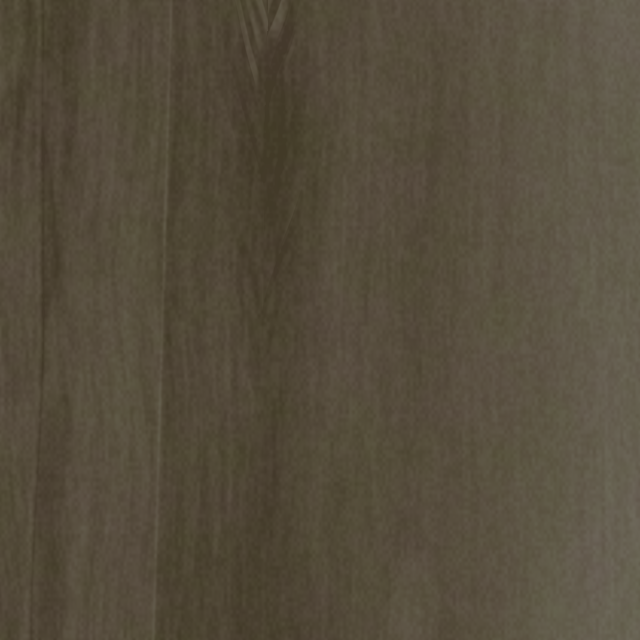
This texture is drawn by a three.js fragment shader. Its source:

```glsl
// Dim grey-brown wood boards with upright grain, lit from the right.
// A tone value is summed from board shading, stretched noise, V-shaped
// figure, curved rings and speckle, then mapped onto a brown ramp.

#define DARK_WOOD vec3(0.262, 0.226, 0.162)
#define MID_WOOD vec3(0.345, 0.310, 0.245)
#define PALE_WOOD vec3(0.415, 0.395, 0.335)
#define GRAIN 0.30
#define SPECKLE 0.20
#define FIGURE 0.30
#define RINGS 0.20
#define MOTTLE 0.022
#define HEART_X 0.415

varying vec2 vUv;

float hash(vec2 p) {
  vec3 q = fract(vec3(p.xyx) * 0.1031);
  q += dot(q, q.yzx + 33.33);
  return fract((q.x + q.y) * q.z);
}

// Smooth value noise in 0..1
float noise(vec2 p) {
  vec2 i = floor(p);
  vec2 f = fract(p);
  f = f * f * (3.0 - 2.0 * f);
  float low = mix(hash(i), hash(i + vec2(1.0, 0.0)), f.x);
  float high = mix(hash(i + vec2(0.0, 1.0)), hash(i + vec2(1.0, 1.0)), f.x);
  return mix(low, high, f.y);
}

float signedNoise(vec2 p) {
  return noise(p) - 0.5;
}

// Soft bump of height 1 around zero
float bump(float d, float width) {
  return exp(-d * d / (width * width));
}

// Long fibres at three widths
float fibres(vec2 p) {
  return 0.30 * signedNoise(p * vec2(34.0, 1.6))
       + 0.38 * signedNoise(p * vec2(85.0, 5.0) + 17.0)
       + 0.45 * signedNoise(p * vec2(170.0, 17.0) + 41.0);
}

// Broken pale and dark strokes that meet in a V on the heart line
float heartFigure(vec2 p) {
  float axis = HEART_X + 0.02 * signedNoise(vec2(p.y * 4.0, 3.0));
  float side = abs(p.x - axis);
  float v = p.y - 3.2 * side + 0.05 * signedNoise(p * vec2(25.0, 9.0));
  float stroke = noise(vec2(v * 30.0, 7.0 + step(axis, p.x) * 9.0));
  float broken = smoothstep(0.42, 0.75, noise(p * vec2(28.0, 10.0) + 5.0));
  float reach = bump(side - 0.018, 0.038) * smoothstep(0.2, 0.4, p.y);
  float pale = smoothstep(0.60, 0.85, stroke) * broken;
  float shade = smoothstep(0.40, 0.10, stroke);
  return (1.5 * pale - 0.4 * shade) * reach;
}

// Oval growth lines fading out away from a centre
float ovalRings(vec2 p, vec2 centre, vec2 radius, float count) {
  vec2 q = (p - centre) / radius;
  float r = length(q) + 0.22 * signedNoise(p * vec2(30.0, 12.0));
  float line = noise(vec2(r * count, 2.0)) - 0.5;
  return 1.6 * line * smoothstep(1.25, 0.7, r);
}

// Broad light and dark of the boards from left to right
float boardTone(vec2 p, float seamA, float seamB) {
  float tone = 0.31 + 0.10 * smoothstep(0.35, 0.62, p.x);
  tone += 0.46 * smoothstep(0.56, 1.0, p.x);
  float second = smoothstep(seamA - 0.002, seamA + 0.002, p.x);
  float third = smoothstep(seamB - 0.002, seamB + 0.003, p.x);
  tone += 0.11 * second * (1.0 - third);
  tone -= 0.24 * second * (1.0 - smoothstep(seamA + 0.03, seamA + 0.07, p.x));
  tone -= 0.13 * bump(p.x - HEART_X, 0.05);
  tone -= 0.10 * (1.0 - second) * smoothstep(0.55, 0.9, p.y);
  return tone;
}

void main() {
  vec2 p = vUv;
  float seamA = 0.048 + 0.019 * smoothstep(0.0, 0.5, p.y);
  float seamB = 0.240 + 0.028 * p.y;

  // Boards and their joints
  float tone = boardTone(p, seamA, seamB);
  tone -= 0.20 * bump(p.x - seamA, 0.003);
  tone += 0.10 * bump(p.x - seamA + 0.007, 0.004);
  tone += 0.24 * bump(p.x - seamB, 0.003);
  tone -= 0.08 * bump(p.x - seamB - 0.012, 0.008);

  // Grain, gently bent and softer toward the light
  float bend = 0.03 * signedNoise(p * vec2(5.0, 3.5)) * (1.0 - 0.6 * p.x);
  vec2 bent = vec2(p.x + bend, p.y);
  tone += GRAIN * fibres(bent) * mix(1.45, 0.75, smoothstep(0.1, 0.9, p.x));
  tone += 0.20 * signedNoise(p * vec2(7.0, 2.5) + 11.0);

  // Heart, corner knot and low arch
  tone += FIGURE * heartFigure(p);
  float knot = ovalRings(p, vec2(-0.01, 0.97), vec2(0.075, 0.20), 8.0);
  float whorl = ovalRings(p, vec2(0.02, 0.62), vec2(0.11, 0.34), 11.0);
  tone += RINGS * mix(knot + 0.5 * whorl, whorl, step(seamA, p.x));
  tone += RINGS * ovalRings(p, vec2(0.645, 0.0), vec2(0.06, 0.19), 7.0);

  // Soft speckle
  tone += SPECKLE * signedNoise(p * vec2(210.0, 160.0) + 71.0);
  tone += 0.5 * SPECKLE * signedNoise(p * vec2(110.0, 75.0) + 23.0);

  // Brown ramp with faint green and violet mottling
  vec3 color = mix(DARK_WOOD, MID_WOOD, clamp(tone * 2.0, 0.0, 1.0));
  color = mix(color, PALE_WOOD, clamp(tone * 2.0 - 1.0, 0.0, 1.3));
  float tint = signedNoise(p * 14.0 + 9.0) + 0.7 * signedNoise(p * 45.0);
  color += MOTTLE * tint * vec3(0.4, -0.3, 0.8);
  gl_FragColor = vec4(color, 1.0);
}
```
